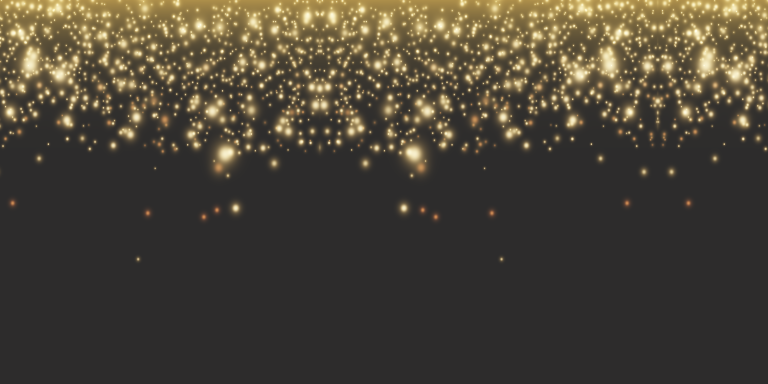
Give the GLSL for this background, as a Shadertoy shader.

```glsl
const vec3 CHARCOAL = vec3(0.175, 0.172, 0.172);
const vec3 GOLD = vec3(0.68, 0.56, 0.29);
const vec3 CREAM = vec3(2.5, 2.0, 1.2);
const vec3 HALO = vec3(0.55, 0.40, 0.16);
const vec3 EMBER = vec3(1.1, 0.48, 0.17);

vec3 hash3(vec2 cell) {
    vec3 p = fract(cell.xyx * vec3(0.1031, 0.1030, 0.0973));
    p += dot(p, p.yxz + 33.33);
    return fract((p.xxy + p.yzz) * p.zyx);
}

// Bright core inside a soft, slightly tall halo
vec3 sparkle(vec2 offset, float radius, vec3 coreColor, vec3 haloColor) {
    offset.y *= 0.88;
    float q = dot(offset, offset) / (radius * radius);
    return coreColor * exp(-q) + haloColor * exp(-q / 5.0);
}

// Jittered cellular stars; span holds fade-in end, fade-out start and end
vec3 starLayer(vec2 p, float size, float density, vec3 span, float seed) {
    vec3 light = vec3(0.0);
    vec2 home = floor(p / size);
    for (int j = -1; j <= 1; j++) {
        for (int i = -1; i <= 1; i++) {
            vec2 cell = home + vec2(i, j);
            vec3 rnd = hash3(cell + seed);
            vec3 look = hash3(cell + seed + 71.0);
            vec2 center = (cell + rnd.xy) * size;

            // The curtain hangs lower around one column
            float bulge = (center.x - 0.26) / 0.14;
            float depth = center.y - 0.07 * exp(-bulge * bulge)
                        - 0.02 * sin(center.x * 13.0 - 4.6);
            float chance = density * smoothstep(-0.08, span.x, depth)
                         * (1.0 - smoothstep(span.y, span.z, depth));
            float visible = step(rnd.z, chance);

            float radius = size * mix(0.085, 0.19, look.x * look.x);
            float warm = step(0.78, look.y) * smoothstep(0.05, 0.3, center.y);
            vec3 core = mix(CREAM, EMBER, warm) * mix(0.45, 1.1, look.z);
            light += visible * sparkle(p - center, radius, core, HALO * mix(1.0, 0.5, warm));
        }
    }
    return light;
}

void mainImage(out vec4 fragColor, in vec2 fragCoord) {
    vec2 uv = fragCoord / iResolution.y;

    // Mirrored horizontal repeat, with depth measured from the top
    vec2 p = vec2(abs(mod(uv.x + 0.047, 1.76) - 0.88), 1.0 - uv.y);

    // Gold haze fading into charcoal
    vec3 color = mix(CHARCOAL, GOLD, exp(-8.5 * p.y - 12.0 * p.y * p.y));

    // Dust, small stars and large stars
    vec3 light = starLayer(p, 0.017, 0.65, vec3(0.0, 0.08, 0.46), 11.0) * 0.65;
    light += starLayer(p, 0.027, 0.62, vec3(0.05, 0.16, 0.50), 37.0) * 0.9;
    light += starLayer(p, 0.046, 0.65, vec3(0.14, 0.23, 0.47), 83.0);

    // Largest glows: position and radius
    vec3 glows[5] = vec3[5](
        vec3(0.247, 0.401, 0.013), vec3(0.755, 0.170, 0.014),
        vec3(0.677, 0.195, 0.012), vec3(0.280, 0.290, 0.010),
        vec3(0.219, 0.542, 0.006));
    for (int i = 0; i < 5; i++) {
        light += sparkle(p - glows[i].xy, glows[i].z, CREAM, HALO);
    }

    // Lone embers below the curtain
    vec2 embers[4] = vec2[4](
        vec2(0.268, 0.547), vec2(0.302, 0.565),
        vec2(0.448, 0.555), vec2(0.800, 0.529));
    for (int i = 0; i < 4; i++) {
        light += sparkle(p - embers[i], 0.0042, EMBER, EMBER * 0.3);
    }

    color += (1.0 - color) * (1.0 - exp(-light));
    fragColor = vec4(color, 1.0);
}
```
